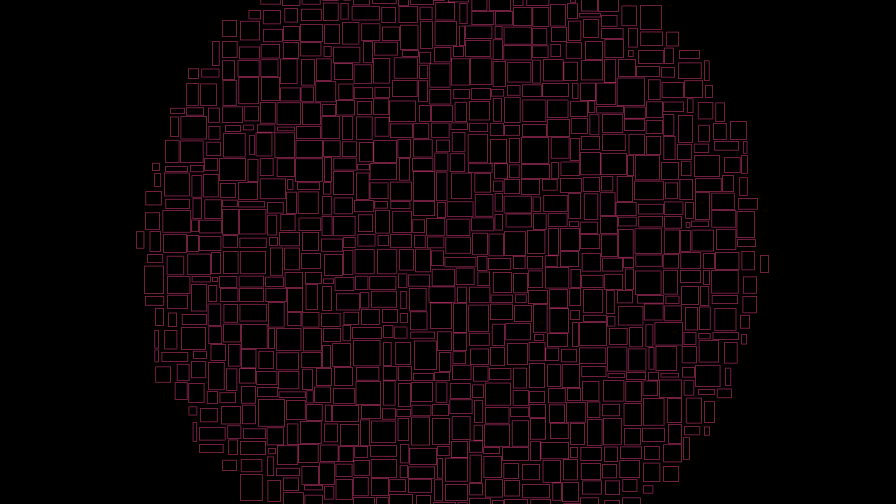
Give the GLSL for this background, as a Shadertoy shader.

```glsl
float hash(vec2 p) {
    return fract(sin(dot(p, vec2(127.1, 311.7))) * 43758.5453);
}

// Random shift of the wall that passes through a grid vertex
float shift(vec2 vertex) {
    return 0.7 * (hash(vertex) - 0.5);
}

// Pinwheel tiling: walls alternate upright and level, so tiles never overlap.
// Returns left, bottom, right, top in grid units.
vec4 tileBounds(vec2 id) {
    float a = shift(id), b = shift(id + vec2(1, 0));
    float c = shift(id + vec2(0, 1)), d = shift(id + 1.0);
    vec4 walls = mod(id.x + id.y, 2.0) < 0.5 ? vec4(a, b, d, c) : vec4(c, a, b, d);
    return vec4(id, id + 1.0) + walls;
}

float boxDistance(vec2 p, vec2 halfSize) {
    vec2 q = abs(p) - halfSize;
    return length(max(q, 0.0)) + min(max(q.x, q.y), 0.0);
}

// Share of a pixel covered by a thin line around distance zero
float lineCoverage(float dist, float halfWidth, float pixel) {
    vec2 sides = clamp((dist + vec2(halfWidth, -halfWidth)) / pixel + 0.5, 0.0, 1.0);
    return sides.x - sides.y;
}

void mainImage(out vec4 fragColor, in vec2 fragCoord) {
    const float pitch = 0.0375;
    vec2 uv = (fragCoord - 0.5 * iResolution.xy) / iResolution.y - vec2(0.006, 0.0);
    vec2 grid = uv / pitch;
    float ink = 0.0;

    // Gather the outlines of nearby tiles
    for (int y = -1; y <= 1; y++) {
        for (int x = -1; x <= 1; x++) {
            vec2 id = floor(grid) + vec2(x, y);
            vec4 bounds = tileBounds(id);
            float radius = length(0.5 * (bounds.xy + bounds.zw)) * pitch;
            if (radius > 0.621) continue;

            // Uneven gaps, wider towards the rim
            vec4 gap = vec4(hash(id + 17.3), hash(id + 31.7), hash(id + 53.1), hash(id + 71.9));
            gap = (0.02 + 0.13 * gap * gap) * (1.0 + 0.8 * smoothstep(0.5, 0.63, radius));
            bounds += gap * vec4(1, 1, -1, -1);

            vec2 center = 0.5 * (bounds.xy + bounds.zw);
            vec2 halfSize = max(0.5 * (bounds.zw - bounds.xy), 0.1);
            float dist = boxDistance(grid - center, halfSize) * pitch;
            ink += lineCoverage(dist, 0.00048, 1.0 / iResolution.y);
        }
    }

    vec3 pink = vec3(0.91, 0.25, 0.51);
    fragColor = vec4(pink * min(ink, 1.0), 1.0);
}
```
